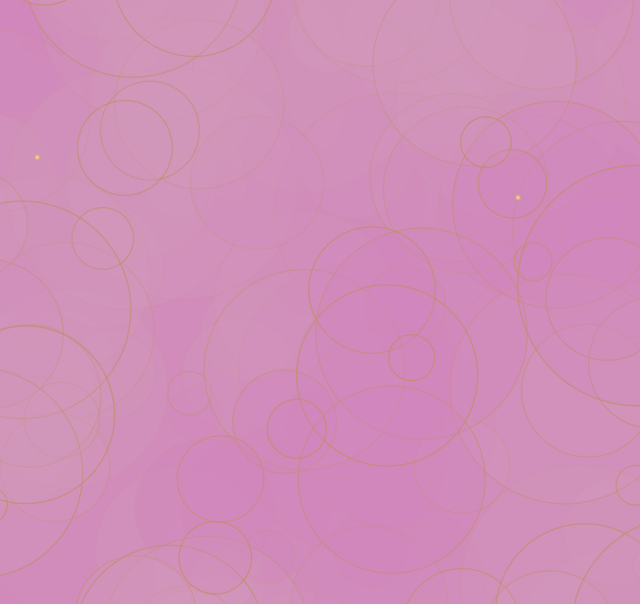
Write a WebGL 2 fragment shader that draws this pattern.

```glsl
#version 300 es
precision highp float;

// Overlapping translucent discs with fine tan rims on a pink ground.
// Discs are hashed in place and size and painted oldest first; newer rims
// are stronger, and slow gradient noise gathers the pinker discs in patches.

uniform vec2 u_resolution;
out vec4 outColor;

const int DISC_COUNT = 135;
const int FLECK_COUNT = 2;
const float MARGIN = 0.1;
const float RIM_WIDTH = 0.0023;

const vec3 GROUND = vec3(0.820, 0.548, 0.733);
const vec3 PALE_FILL = vec3(0.818, 0.596, 0.728);
const vec3 PINK_FILL = vec3(0.822, 0.515, 0.742);
const vec3 TAN_RIM = vec3(0.765, 0.550, 0.420);
const vec3 FLECK_RIM = vec3(0.860, 0.700, 0.280);
const vec3 FLECK_FILL = vec3(0.960, 0.880, 0.760);

// Two independent random values in 0..1 from an integer pair
vec2 hash2(ivec2 cell) {
    uvec2 v = uvec2(cell) * 1664525u + 1013904223u;
    v.x += v.y * 1664525u;
    v.y += v.x * 1664525u;
    v ^= v >> 16u;
    v.x += v.y * 1664525u;
    v.y += v.x * 1664525u;
    v ^= v >> 16u;
    return vec2(v >> 8u) / 16777216.0;
}

// Dot product of a lattice gradient with the offset from its corner
float cornerSlope(ivec2 corner, vec2 offset) {
    float angle = 6.28319 * hash2(corner + 700).x;
    return dot(vec2(cos(angle), sin(angle)), offset);
}

float gradientNoise(vec2 p) {
    ivec2 cell = ivec2(floor(p));
    vec2 f = fract(p);
    vec2 blend = f * f * f * (f * (f * 6.0 - 15.0) + 10.0);
    float low = mix(cornerSlope(cell, f),
                    cornerSlope(cell + ivec2(1, 0), f - vec2(1.0, 0.0)), blend.x);
    float high = mix(cornerSlope(cell + ivec2(0, 1), f - vec2(0.0, 1.0)),
                     cornerSlope(cell + ivec2(1, 1), f - vec2(1.0)), blend.x);
    return mix(low, high, blend.y);
}

// Antialiased coverage of the region where distance is negative
float coverage(float dist, float pixel) {
    return clamp(0.5 - dist / pixel, 0.0, 1.0);
}

// Lays one filled, outlined disc over the colour below
vec3 paintDisc(vec3 below, float dist, vec4 fill, vec4 rim, float pixel) {
    vec3 filled = mix(below, fill.rgb, fill.a * coverage(dist, pixel));
    float line = coverage(abs(dist) - 0.5 * RIM_WIDTH, pixel);
    return mix(filled, rim.rgb, rim.a * line);
}

// Scattered centre, reaching a little past the canvas edges
vec2 discCentre(int index, float aspect) {
    vec2 span = vec2(aspect, 1.0) + 2.0 * MARGIN;
    return hash2(ivec2(index, 11)) * span - MARGIN;
}

vec3 paintDiscs(vec3 color, vec2 p, float aspect, float pixel) {
    for (int i = 0; i < DISC_COUNT; i++) {
        vec2 centre = discCentre(i, aspect);
        vec2 traits = hash2(ivec2(i, 37));
        float age = float(i) / float(DISC_COUNT);
        float radius = mix(0.03, 0.2, traits.x);
        float dist = length(p - centre) - radius;
        if (dist > RIM_WIDTH + pixel) continue;

        float pinkness = smoothstep(0.0, 0.25, gradientNoise(centre * 2.6));
        vec4 fill = vec4(mix(PALE_FILL, PINK_FILL, pinkness),
                         mix(0.18, 0.32, traits.y));
        float rimAlpha = mix(0.12, 0.72, smoothstep(0.35, 1.0, age));
        color = paintDisc(color, dist, fill, vec4(TAN_RIM, rimAlpha), pixel);
    }
    return color;
}

// A few tiny bright discs on top
vec3 paintFlecks(vec3 color, vec2 p, float aspect, float pixel) {
    for (int i = 0; i < FLECK_COUNT; i++) {
        vec2 centre = hash2(ivec2(i, 83)) * vec2(aspect, 1.0);
        float dist = length(p - centre) - 0.0035;
        color = paintDisc(color, dist, vec4(FLECK_FILL, 0.7),
                          vec4(FLECK_RIM, 0.7), pixel);
    }
    return color;
}

void main() {
    float pixel = 1.0 / u_resolution.y;
    float aspect = u_resolution.x * pixel;
    vec2 p = gl_FragCoord.xy * pixel;

    vec3 color = paintDiscs(GROUND, p, aspect, pixel);
    color = paintFlecks(color, p, aspect, pixel);
    outColor = vec4(color, 1.0);
}
```
